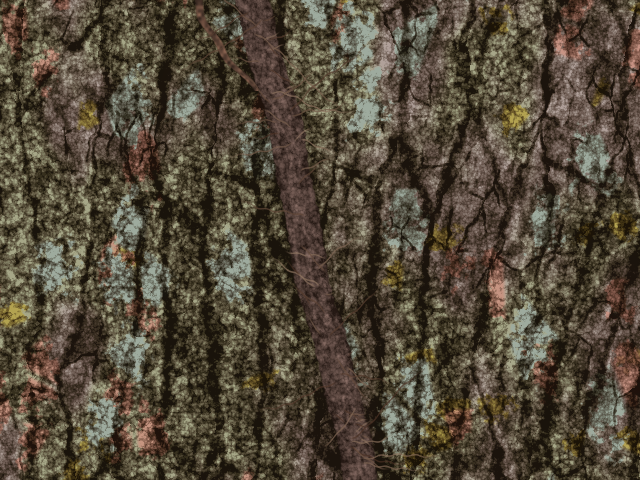
A Shadertoy shader for this texture:

```glsl
// Weathered tree bark with moss, crusty lichen and a climbing vine.
// Cellular noise makes furrows, cracks and grains; their summed tone is
// equalised and run through a colour ramp, then vine and rootlets go on top.

float hash(vec2 p) {
    vec3 v = fract(vec3(p.xyx) * 0.1031);
    v += dot(v, v.yzx + 33.33);
    return fract((v.x + v.y) * v.z);
}

float noise(vec2 p) {
    vec2 i = floor(p), f = fract(p);
    f = f * f * (3.0 - 2.0 * f);
    return mix(mix(hash(i), hash(i + vec2(1, 0)), f.x),
               mix(hash(i + vec2(0, 1)), hash(i + vec2(1, 1)), f.x), f.y);
}

float fbm(vec2 p) {
    float sum = 0.0, gain = 0.533;
    for (int i = 0; i < 4; i++) {
        sum += gain * noise(p);
        p = mat2(1.6, 1.2, -1.2, 1.6) * p + 7.3;
        gain *= 0.5;
    }
    return sum;
}

// Cellular noise: x = distance to seed, y = border distance in canvas units, z = cell id
vec3 cells(vec2 p, vec2 scale) {
    vec2 i = floor(p * scale), f = fract(p * scale), a = vec2(8), b = vec2(9);
    float id = 0.0;
    for (int y = -1; y <= 1; y++)
    for (int x = -1; x <= 1; x++) {
        vec2 o = vec2(x, y), k = i + o;
        vec2 r = o + vec2(hash(k), hash(k + 57.1)) - f;
        if (dot(r, r) < dot(a, a)) { b = a; a = r; id = hash(k + 113.7); }
        else if (dot(r, r) < dot(b, b)) b = r;
    }
    float border = 0.5 * (dot(b, b) - dot(a, a)) / length((b - a) * scale);
    return vec3(length(a), border, id);
}

// Ragged, crumbling blotches in a given share of the cells
float blotch(vec2 p, vec2 scale, float share) {
    vec3 c = cells(p, scale);
    float ragged = c.x + 0.9 * (fbm(p * 26.0) - 0.5) + 0.9 * (fbm(p * 75.0) - 0.5);
    return step(1.0 - share, c.z) * (1.0 - smoothstep(0.30, 0.48, ragged))
         * smoothstep(0.0, 0.012, c.y);
}

// Bright irregular grains, roughly zero mean
float grains(vec2 p, float scale) {
    vec3 c = cells(p, vec2(scale));
    return 1.1 * (0.45 - c.x) + 0.7 * (c.z - 0.5);
}

float crack(float border, float width) {
    return 1.0 - smoothstep(0.2 * width, width, border);
}

vec3 barkRamp(float t) {
    vec3 c = mix(vec3(0.10, 0.075, 0.05), vec3(0.21, 0.18, 0.13), smoothstep(0.07, 0.29, t));
    c = mix(c, vec3(0.31, 0.27, 0.23), smoothstep(0.32, 0.58, t));
    c = mix(c, vec3(0.41, 0.37, 0.33), smoothstep(0.58, 0.78, t));
    c = mix(c, vec3(0.50, 0.48, 0.44), smoothstep(0.77, 0.92, t));
    return mix(c, vec3(0.66, 0.65, 0.62), smoothstep(0.90, 0.98, t));
}

float vineCentre(float y) {
    return 0.75 - 0.22 * y + 0.006 * sin(y * 11.0) + 0.003 * sin(y * 27.0);
}

// Coverage of one thin wiry hair growing sideways from the vine
float rootlet(vec2 p, float seed, float px) {
    float y0 = hash(vec2(seed, 1.0)), side = hash(vec2(seed, 2.0)) < 0.4 ? -1.0 : 1.0;
    float reach = 0.04 + 0.16 * pow(hash(vec2(seed, 3.0)), 3.0);
    float slope = 2.4 * (hash(vec2(seed, 4.0)) - 0.5), bend = 20.0 + 40.0 * hash(vec2(seed, 5.0));
    float s = (p.x - vineCentre(y0)) * side;
    float y = y0 + slope * s + 0.006 * sin(s * bend + seed) + 0.002 * sin(s * 170.0 + seed);
    float tilt = slope + 0.006 * bend * cos(s * bend + seed);
    float d = abs(p.y - y) / sqrt(1.0 + tilt * tilt);
    float start = 0.05 * hash(vec2(seed, 7.0)) - 0.02;
    float span = smoothstep(start, start + 0.01, s) * (1.0 - smoothstep(0.6 * reach, reach, s));
    return span * (1.0 - smoothstep(0.0003, 0.0007 + px, d));
}

void mainImage(out vec4 fragColor, in vec2 fragCoord) {
    float px = 1.0 / iResolution.y;
    vec2 p = fragCoord * px;

    // Leaning, wavy, rough bark coordinates
    vec2 q = p + 0.035 * (vec2(fbm(p * 9.0), fbm(p * 9.0 + 40.0)) - 0.5);
    q += 0.016 * (vec2(fbm(p * 45.0), fbm(p * 45.0 + 20.0)) - 0.5);
    q.x += 0.010 * sin(p.y * 9.0 + p.x * 5.0) - 0.12 * (p.y - 0.5) * smoothstep(0.6, 1.0, p.x);

    // Materials
    float moss = smoothstep(0.36, 0.62, fbm(p * vec2(7, 4)) + 0.18 * (0.65 - p.x));
    float lichen = blotch(p + 3.0, vec2(10, 6), 0.20);
    float yellow = blotch(p + 11.0, vec2(13, 15), 0.11) * (1.0 - lichen);
    float red = blotch(p + 23.0, vec2(13, 7), 0.14) * (1.0 - lichen);

    // Tone: plates, vertical grain, crust, furrows and broken cracks
    vec3 plate = cells(q, vec2(9, 1.7)), flake = cells(q + 5.0, vec2(21, 11));
    float furrow = crack(plate.y, mix(0.002, 0.022, noise(p * vec2(9, 7))));
    float broken = smoothstep(0.35, 0.65, noise(p * 24.0 + 9.0));
    float tone = 0.3 * (plate.z - 0.5) + 0.3 * (flake.z - 0.5) * (1.0 - moss);
    tone += 1.3 * (fbm(q * vec2(60, 17)) - 0.5) + 1.1 * (fbm(p * 42.0) - 0.5);
    tone += mix(0.4, 0.9, moss) * (grains(q, 68.0) + 0.6 * grains(p + 9.0, 120.0));
    tone += 0.5 * grains(p + 31.0, 185.0);
    tone += 0.5 * lichen + 0.1 * red - 0.75 * furrow;
    tone -= mix(0.8, 0.3, moss) * broken * crack(flake.y, 0.0045);

    // Vine distance and the shade it casts
    float u = p.x - vineCentre(p.y);
    float halfWidth = 0.036 + 0.008 * (fbm(vec2(p.y * 90.0, sign(u) * 5.0)) - 0.5);
    float gap = abs(u) - halfWidth;
    tone -= (u < 0.0 ? 0.5 : 0.3) * exp(-max(gap, 0.0) / 0.035);

    float t = 1.0 / (1.0 + exp(-3.3 * (tone + 0.19)));
    vec3 col = barkRamp(t);
    vec3 tint = mix(vec3(1.05, 0.97, 0.98), vec3(0.99, 1.01, 0.86), moss);
    tint = mix(tint, vec3(0.94, 1.03, 1.0), lichen);
    tint = mix(tint, vec3(1.08, 0.98, 0.45), 0.85 * yellow);
    tint = mix(tint, vec3(1.22, 0.87, 0.80), 0.8 * red);
    col *= tint;

    // Thin side branch
    float k = (p.y - 0.81) / 0.19;
    float branchGap = 0.75 * abs(p.x - 0.54 + 0.13 * k * (1.6 - 0.6 * k) - 0.004 * sin(k * 14.0)) - 0.006;
    float branch = (1.0 - smoothstep(-px, px, branchGap)) * step(0.0, k);
    col = mix(col, vec3(0.36, 0.26, 0.21) * (0.5 + noise(p * 130.0)), branch);

    // Rounded vine stem with rough, speckled skin
    float roundness = sqrt(max(0.0, 1.0 - u * u / (halfWidth * halfWidth)));
    float skin = 0.5 * roundness + 1.3 * (fbm(vec2(u * 120.0, p.y * 70.0)) - 0.5) + 0.13;
    skin += 0.4 * grains(p, 110.0) + 0.3 * grains(p + 5.0, 180.0);
    vec3 stem = mix(vec3(0.14, 0.095, 0.075), vec3(0.43, 0.34, 0.31), clamp(skin, 0.0, 1.4));
    col = mix(col, stem, 1.0 - smoothstep(-px, px, gap));

    // Rootlets
    for (int i = 0; i < 64; i++) {
        float seed = float(i) + 1.0;
        vec3 hair = mix(vec3(0.28, 0.18, 0.13), vec3(0.56, 0.46, 0.38), hash(vec2(seed, 6.0)));
        col = mix(col, hair, 0.7 * rootlet(p, seed, px));
    }
    fragColor = vec4(col, 1.0);
}
```
